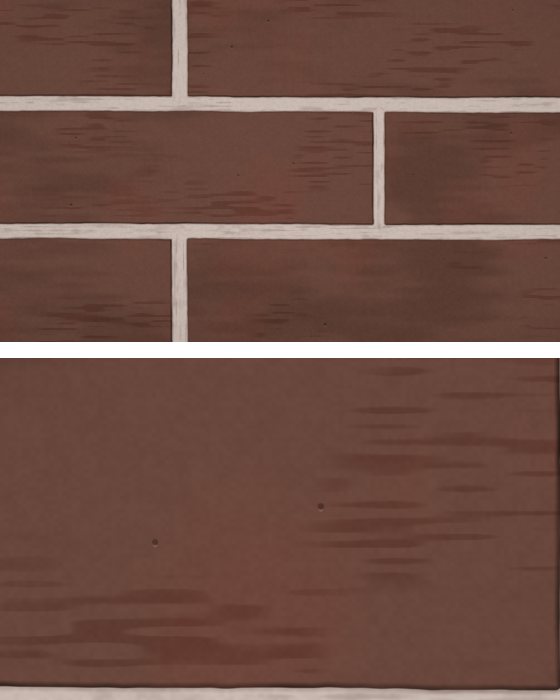
Top: the whole. Bottom: its middle third, enlarged.
Write a Shadertoy shader that draws this texture.

```glsl
// Smooth brown bricks in running bond with pale, slightly uneven mortar.
// Each brick is a rounded box in a staggered cell; layered value noise adds
// wavering edges, mottling, scuffs and pits, and streaks along the joints.

#define BRICK_PITCH vec2(1.166, 0.372)  // brick plus joint, in canvas heights
#define BOND_ORIGIN vec2(-0.0575, 0.3255)
#define BED_JOINT 0.043
#define HEAD_JOINT vec2(0.033, 0.044)   // even rows, odd rows
#define TILT 0.003
#define CORNER 0.005
#define EDGE_WOBBLE 0.0035
#define BRICK_LIGHT vec3(0.405, 0.273, 0.232)
#define BRICK_DARK vec3(0.352, 0.235, 0.197)
#define MORTAR_LIGHT vec3(0.775, 0.715, 0.680)
#define MORTAR_DARK vec3(0.620, 0.555, 0.520)

float hash(vec2 p) {
    return fract(sin(dot(p, vec2(127.1, 311.7))) * 43758.545);
}

float noise(vec2 p) {
    vec2 i = floor(p), f = fract(p);
    f = f * f * (3.0 - 2.0 * f);
    return mix(mix(hash(i), hash(i + vec2(1, 0)), f.x),
               mix(hash(i + vec2(0, 1)), hash(i + vec2(1, 1)), f.x), f.y);
}

float fbm(vec2 p) {
    float sum = 0.0, amp = 0.5;
    for (int i = 0; i < 4; i++) {
        sum += amp * noise(p);
        p = p * 2.03 + 17.3;
        amp *= 0.5;
    }
    return sum / 0.9375;
}

float roundedBox(vec2 p, vec2 halfSize) {
    vec2 q = abs(p) - halfSize + CORNER;
    return length(max(q, 0.0)) + min(max(q.x, q.y), 0.0) - CORNER;
}

// Sparse pits: x is the dark hollow, y the bright lower rim.
vec2 pits(vec2 p, float px) {
    vec2 cell = floor(p * 11.0);
    float seed = hash(cell + 4.7);
    vec2 centre = (cell + 0.25 + 0.5 * vec2(hash(cell + 1.3), hash(cell + 8.9))) / 11.0;
    float radius = mix(0.0015, 0.0042, hash(cell + 2.1));
    float hollow = 1.0 - smoothstep(-px, px, length(p - centre) - radius);
    float rim = 1.0 - smoothstep(-px, px, length(p - centre + vec2(0.0, radius)) - radius * 0.7);
    return vec2(hollow, rim * (1.0 - hollow)) * step(0.86, seed);
}

vec3 brickColor(vec2 p, vec2 id, float px) {
    vec2 q = p + 13.0 * hash(id);
    float tone = fbm(q * vec2(2.2, 3.0)) + 0.12 * (hash(id + 3.3) - 0.5);
    tone += 0.16 * (noise(q * vec2(9.0, 60.0)) - 0.5);
    vec3 col = mix(BRICK_DARK, BRICK_LIGHT, smoothstep(0.22, 0.52, tone));

    // Reddish bloom and fine grain
    col += vec3(0.018, -0.004, -0.006) * smoothstep(0.5, 0.8, fbm(q * 5.0 + 9.0));
    col += 0.016 * (noise(p * 230.0) - 0.5) + 0.010 * (noise(p * 90.0) - 0.5);

    // Short horizontal scuffs in a few patches
    float patchMask = smoothstep(0.60, 0.78, noise(q * vec2(4.0, 8.0) + 31.0));
    float scuff = smoothstep(0.52, 0.80, noise(q * vec2(14.0, 130.0)));
    col *= 1.0 - vec3(0.10, 0.17, 0.19) * patchMask * scuff;

    vec2 pit = pits(p, px);
    return col * (1.0 - 0.28 * pit.x) + 0.09 * pit.y;
}

vec3 mortarColor(vec2 p, float depth, bool isBed) {
    vec2 grain = isBed ? p : p.yx;
    float streak = 0.6 * noise(grain * vec2(12.0, 190.0)) + 0.4 * noise(grain * vec2(45.0, 110.0));
    float shade = 0.62 * smoothstep(0.45, 0.95, streak);
    shade += 0.65 * (1.0 - smoothstep(0.0, 0.006, depth));
    vec3 col = mix(MORTAR_LIGHT, MORTAR_DARK, clamp(shade, 0.0, 1.0));
    return col + 0.035 * (noise(p * 210.0) - 0.5);
}

void mainImage(out vec4 fragColor, in vec2 fragCoord) {
    float px = 1.0 / iResolution.y;
    vec2 p = fragCoord * px;

    // Staggered cell, centred on its brick
    vec2 bond = p - BOND_ORIGIN + vec2(0.0, TILT * p.x);
    float row = floor(bond.y / BRICK_PITCH.y);
    float odd = mod(row, 2.0);
    bond.x += 0.5 * odd * BRICK_PITCH.x;
    vec2 id = vec2(floor(bond.x / BRICK_PITCH.x), row);
    vec2 local = bond - (id + 0.5) * BRICK_PITCH;

    // Brick outline with wavering edges
    vec2 joint = vec2(mix(HEAD_JOINT.x, HEAD_JOINT.y, odd), BED_JOINT);
    vec2 halfSize = 0.5 * (BRICK_PITCH - joint);
    float wobble = (noise(p * 7.0 + id * 5.0) - 0.5) + 0.4 * (noise(p * 60.0) - 0.5);
    float d = roundedBox(local, halfSize) + EDGE_WOBBLE * wobble;
    vec2 beyond = abs(local) - halfSize;

    // Contact shadow, strongest on lower and right edges
    bool isBed = beyond.y > beyond.x;
    float side = isBed ? step(local.y, 0.0) : step(0.0, local.x);
    float rim = smoothstep(-0.007, 0.0, d) * mix(0.16, 0.50, side);
    rim *= 0.6 + 0.7 * noise(p * 24.0);

    vec3 brick = brickColor(p, id, px) * (1.0 - rim);
    vec3 col = mix(brick, mortarColor(p, d, isBed), smoothstep(-px, px, d));

    // Gentle falloff toward the canvas corners
    vec2 v = fragCoord / iResolution.xy - 0.5;
    fragColor = vec4(col * (1.02 - 0.14 * dot(v, v)), 1.0);
}
```
